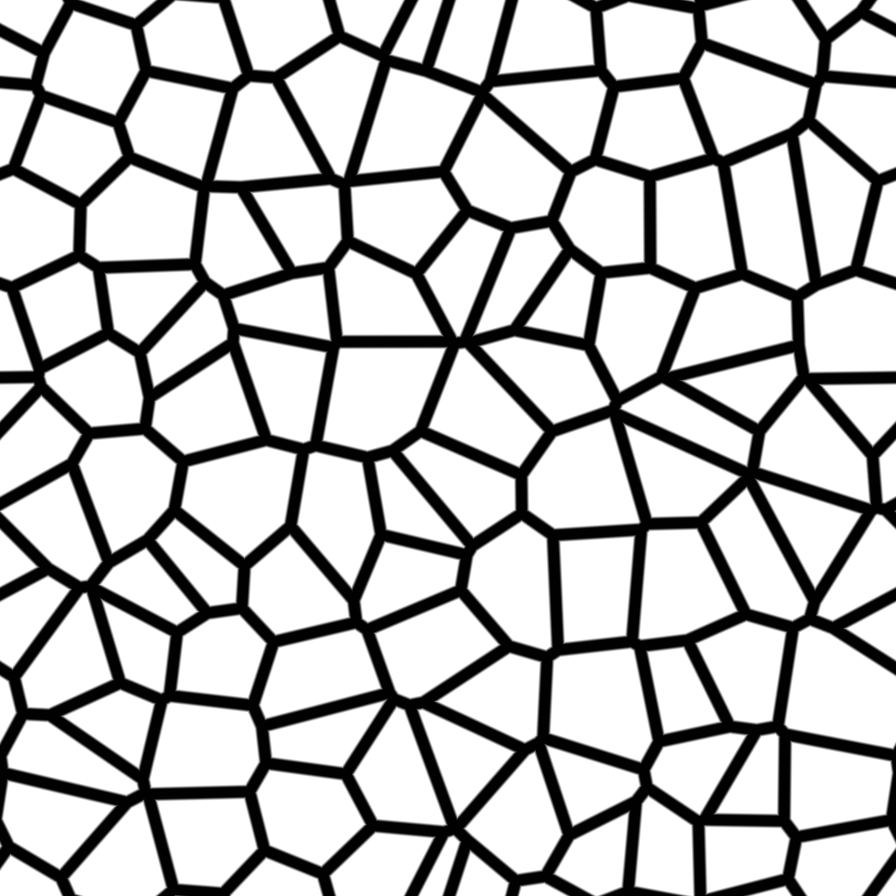
A three.js fragment shader for this pattern:

```glsl
varying vec2 vUv;

const float CELLS = 10.0;         // whole cells across the tile
const float JITTER = 1.0;         // 0 = square grid, 1 = fully scattered
const float HALF_WIDTH = 0.0069;  // half the wall thickness, canvas units
const float SOFTNESS = 0.0021;    // half the edge blur, canvas units
const float SEED = 17.0;
const vec3 WALL = vec3(0.005);
const vec3 FILL = vec3(1.0);

vec2 hash22(vec2 p) {
  vec3 q = fract(vec3(p.xyx) * vec3(0.1031, 0.1030, 0.0973));
  q += dot(q, q.yzx + 33.33);
  return fract((q.xx + q.yz) * q.zy);
}

// Seed point of a grid cell; the cell index wraps so the tile repeats
vec2 cellPoint(vec2 cell) {
  vec2 wrapped = cell - CELLS * floor((cell + 0.5) / CELLS);
  return cell + 0.5 + JITTER * (hash22(wrapped + SEED) - 0.5);
}

// Distance to the nearest Voronoi wall, in cell units
float wallDistance(vec2 p) {
  vec2 base = floor(p);
  vec2 nearest = vec2(0.0);
  float nearestSq = 1e3;

  // Find the closest seed point
  for (int y = -2; y <= 2; y++) {
    for (int x = -2; x <= 2; x++) {
      vec2 toPoint = cellPoint(base + vec2(float(x), float(y))) - p;
      float distSq = dot(toPoint, toPoint);
      if (distSq < nearestSq) {
        nearestSq = distSq;
        nearest = toPoint;
      }
    }
  }

  // Measure to the bisectors with the surrounding points
  float wall = 1e3;
  for (int y = -2; y <= 2; y++) {
    for (int x = -2; x <= 2; x++) {
      vec2 toPoint = cellPoint(base + vec2(float(x), float(y))) - p;
      vec2 across = toPoint - nearest;
      float gap = length(across);
      if (gap > 1e-4) {
        wall = min(wall, dot(0.5 * (nearest + toPoint), across / gap));
      }
    }
  }
  return wall;
}

void main() {
  float d = wallDistance(vUv * CELLS) / CELLS;
  float fill = smoothstep(HALF_WIDTH - SOFTNESS, HALF_WIDTH + SOFTNESS, d);
  gl_FragColor = vec4(mix(WALL, FILL, fill), 1.0);
}
```
